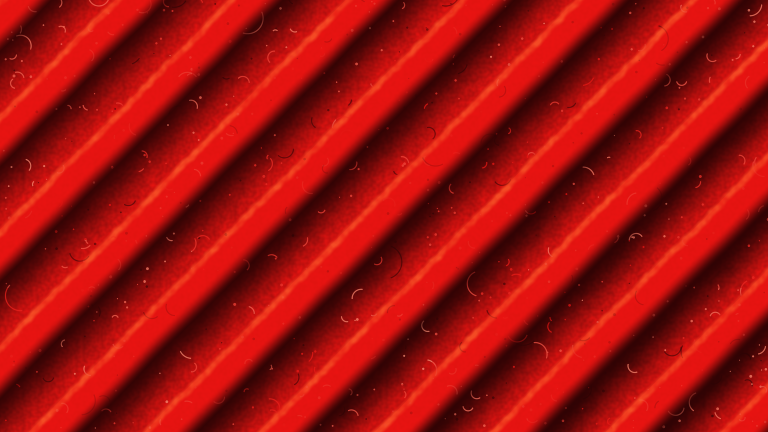
Reproduce this texture procedurally as a Shadertoy shader.

```glsl
// Diagonal glossy red ribs with soft dark troughs and a worn orange rim on each rib.
// A repeating profile across the diagonal sets the tone; gradient noise adds grain
// and rim wear, and hashed grid cells scatter dust specks and curled fibres.

const float PERIOD = 0.267;                     // rib spacing along x, in canvas heights
const vec3 SHADOW_RED = vec3(0.19, 0.012, 0.014);
const vec3 BRIGHT_RED = vec3(0.90, 0.075, 0.065);
const vec3 RIM_ORANGE = vec3(0.96, 0.32, 0.15);
const vec3 DUST_PALE  = vec3(0.97, 0.56, 0.46);
const vec3 DUST_DARK  = vec3(0.15, 0.01, 0.015);

vec3 hash3(vec2 cell) {
    vec3 q = fract(cell.xyx * vec3(0.1031, 0.1030, 0.0973));
    q += dot(q, q.yxz + 33.33);
    return fract((q.xxy + q.yzz) * q.zyx);
}

float cornerGradient(vec2 cell, vec2 offset) {
    float angle = 6.2832 * hash3(cell).x;
    return dot(vec2(cos(angle), sin(angle)), offset);
}

// Gradient noise, roughly -0.7 to 0.7
float gradientNoise(vec2 p) {
    vec2 i = floor(p), f = fract(p);
    vec2 w = f * f * f * (f * (f * 6.0 - 15.0) + 10.0);
    vec2 e = vec2(1.0, 0.0);
    float low  = mix(cornerGradient(i, f), cornerGradient(i + e.xy, f - e.xy), w.x);
    float high = mix(cornerGradient(i + e.yx, f - e.yx), cornerGradient(i + e.xx, f - e.xx), w.x);
    return mix(low, high, w.y);
}

// Brightness across one rib: lit face, sharp fall into shadow, slow rise to the next rim
float ribTone(float phase, float shadowEnd) {
    float face = 1.0 - smoothstep(0.25, 0.48, phase);
    float trough = 0.90 * smoothstep(shadowEnd, 1.03, phase);
    return max(max(face, trough), smoothstep(0.94, 1.0, phase));
}

float arcDistance(vec2 p, float radius, float halfAngle) {
    vec2 tip = vec2(sin(halfAngle), cos(halfAngle));
    p.x = abs(p.x);
    return tip.y * p.x > tip.x * p.y ? length(p - tip * radius) : abs(length(p) - radius);
}

float coverage(float dist, float halfWidth, float pixel) {
    return 1.0 - smoothstep(halfWidth - 0.6 * pixel, halfWidth + 0.6 * pixel, dist);
}

// At most one curled fibre per grid cell
float fibre(vec2 p, float cellSize, float chance, float seed, float pixel) {
    vec2 grid = p / cellSize + seed;
    vec3 place = hash3(floor(grid) + seed);
    vec3 shape = hash3(floor(grid) + seed + 71.0);
    vec2 local = fract(grid) - 0.5 - 0.3 * (place.xy - 0.5);
    float turn = 6.2832 * shape.x;
    local = mat2(cos(turn), -sin(turn), sin(turn), cos(turn)) * local;
    float dist = arcDistance(local, mix(0.1, 0.28, shape.y), mix(0.3, 1.3, shape.z)) * cellSize;
    return step(place.z, chance) * coverage(dist, 0.0014, pixel);
}

// At most one round speck per grid cell
float speck(vec2 p, float cellSize, float chance, float seed, float pixel) {
    vec2 grid = p / cellSize + seed;
    vec3 place = hash3(floor(grid) + seed);
    vec2 local = fract(grid) - 0.5 - 0.6 * (place.xy - 0.5);
    float radius = mix(0.0012, 0.0034, fract(place.z * 57.0));
    return step(place.z, chance) * coverage(length(local) * cellSize, radius, pixel);
}

void mainImage(out vec4 fragColor, in vec2 fragCoord) {
    vec2 p = fragCoord / iResolution.y;
    float pixel = 1.0 / iResolution.y;
    float aspect = iResolution.x / iResolution.y;

    // Coordinates across and along the ribs, with a slight wobble
    float across = p.x - p.y + 1.0;
    float along = p.x + p.y;
    float rib = across / PERIOD + 0.02 * gradientNoise(vec2(along * 5.0, across * 3.0));
    float phase = fract(rib);

    // Shadows widen toward the lower right
    float shadowEnd = mix(0.35, 0.48, across / (1.0 + aspect));
    float tone = ribTone(phase, shadowEnd);
    float inTrough = smoothstep(0.42, 0.62, phase) * (1.0 - smoothstep(0.93, 1.0, phase));

    // Surface grain, strongest on the dusty trough
    float grain = 0.6 * gradientNoise(p * 120.0) + 0.4 * gradientNoise(p * 47.0 + 19.0);
    float blotch = gradientNoise(p * 11.0 + 7.0);
    tone += grain * mix(0.035, 0.24, inTrough) * (0.3 + tone) + 0.05 * blotch * inTrough;
    vec3 color = mix(SHADOW_RED, BRIGHT_RED, clamp(tone, 0.0, 1.08));

    // Worn rim, irregular in position and strength
    float ribIndex = floor(rib + 0.5);
    float rimOffset = rib - ribIndex - 0.018;
    rimOffset += 0.022 * gradientNoise(vec2(along * 32.0, ribIndex * 5.3));
    float wear = 0.62 + 0.5 * gradientNoise(vec2(along * 17.0, ribIndex * 3.7 + 0.4));
    wear += 0.35 * gradientNoise(p * 75.0);
    float rim = 1.0 - smoothstep(0.008, 0.065, abs(rimOffset));
    color = mix(color, RIM_ORANGE, rim * clamp(wear, 0.15, 0.9));

    // Dust and fibres in several sizes
    float dustVisibility = mix(0.25, 0.75, inTrough);
    for (int layer = 0; layer < 3; layer++) {
        float size = float(layer);
        float seed = 13.0 + 29.0 * size;
        float pale = fibre(p, 0.06 + 0.035 * size, 0.20, seed, pixel);
        pale = max(pale, speck(p, 0.04 + 0.02 * size, 0.22, seed + 5.0, pixel));
        float dark = fibre(p, 0.08 + 0.04 * size, 0.10, seed + 11.0, pixel);
        dark = max(dark, speck(p, 0.06 + 0.02 * size, 0.14, seed + 17.0, pixel));
        color = mix(color, DUST_DARK, dark * dustVisibility * 0.7);
        color = mix(color, mix(BRIGHT_RED, DUST_PALE, hash3(floor(p * 9.0)).y), pale * dustVisibility);
    }
    fragColor = vec4(clamp(color, 0.0, 1.0), 1.0);
}
```
